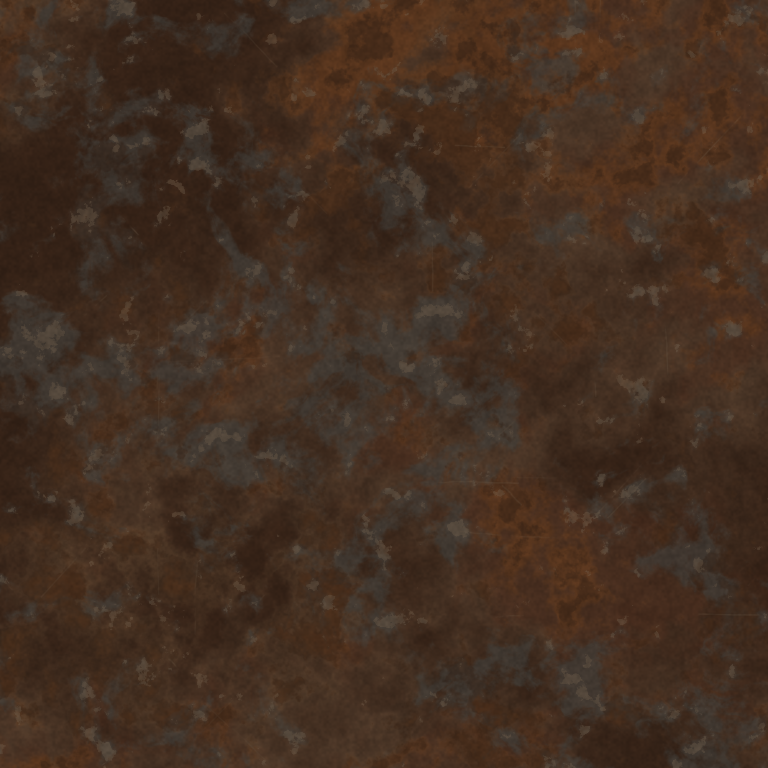
Give the GLSL for this texture, as a three.js fragment shader.

```glsl
// Weathered rusty metal: cloudy umber and brown ground with warped patches
// of orange rust, slate patina and tan dust, then dark pits, pale chips,
// hairline scratches and fine grain. All layers come from hashed value noise.

#define UMBER vec3(0.208, 0.133, 0.088)
#define BROWN vec3(0.298, 0.216, 0.156)
#define RUST vec3(0.385, 0.222, 0.105)
#define SLATE vec3(0.250, 0.240, 0.222)
#define TAN vec3(0.385, 0.285, 0.190)
#define OXIDE vec3(0.255, 0.138, 0.085)
#define CHIP vec3(0.400, 0.335, 0.265)
#define SCRATCHES 36
#define SCRATCH_WIDTH 0.0009
#define GRAIN 0.055

varying vec2 vUv;

float hash(vec2 p) {
  vec3 q = fract(p.xyx * 0.1031);
  q += dot(q, q.yzx + 33.33);
  return fract((q.x + q.y) * q.z);
}

float noise(vec2 p) {
  vec2 cell = floor(p);
  vec2 f = fract(p);
  f = f * f * (3.0 - 2.0 * f);
  float low = mix(hash(cell), hash(cell + vec2(1.0, 0.0)), f.x);
  float high = mix(hash(cell + vec2(0.0, 1.0)), hash(cell + 1.0), f.x);
  return mix(low, high, f.y);
}

// Five rotated octaves, centred on zero
float fbm(vec2 p) {
  float sum = 0.0;
  float weight = 0.47;
  for (int i = 0; i < 5; i++) {
    sum += weight * (noise(p) - 0.5);
    p = mat2(1.6, 1.2, -1.2, 1.6) * p + 17.3;
    weight *= 0.58;
  }
  return sum;
}

// Soft round region that steers where a layer gathers
float region(vec2 p, vec2 centre, vec2 radius) {
  vec2 d = (p - centre) / radius;
  return exp(-dot(d, d));
}

// Ragged mask: cover sets the share, detail frays the edge
float blotch(float cover, float detail, float softness) {
  return smoothstep(0.5 - softness, 0.5 + softness, cover + 2.4 * detail);
}

// Thin broken lines: level, upright or diagonal
float scratches(vec2 p) {
  float sum = 0.0;
  for (int i = 0; i < SCRATCHES; i++) {
    float id = float(i);
    vec2 start = vec2(hash(vec2(id, 3.0)), hash(vec2(id, 11.0)));
    float tilt = floor(4.0 * hash(vec2(id, 23.0))) * 0.7854;
    tilt += 0.12 * (hash(vec2(id, 31.0)) - 0.5);
    vec2 along = vec2(cos(tilt), sin(tilt));
    float reach = mix(0.02, 0.15, hash(vec2(id, 41.0)));
    vec2 d = p - start;
    float t = clamp(dot(d, along), 0.0, reach);
    float line = 1.0 - smoothstep(0.0, 2.0 * SCRATCH_WIDTH, length(d - along * t));
    sum = max(sum, line * mix(0.3, 1.0, hash(vec2(id, 53.0))));
  }
  return sum;
}

void main() {
  vec2 p = vUv;
  vec2 warped = p + 0.16 * vec2(fbm(p * 5.0), fbm(p * 5.0 + 40.0));
  float cloud = fbm(warped * 4.0 + 8.0);
  float mottle = fbm(warped * 13.0 + 21.0);
  float speckle = fbm(p * 30.0 + 63.0);
  float fleck = fbm(p * 42.0 + 90.0);
  float detail = 0.6 * mottle + 0.65 * speckle;

  // Cloudy ground
  vec3 color = mix(UMBER, BROWN, smoothstep(-0.28, 0.20, cloud + 0.5 * detail));

  // Broad stains
  float dust = region(warped, vec2(0.27, 0.25), vec2(0.25, 0.15))
             + 0.45 * region(warped, vec2(0.08, 0.85), vec2(0.16, 0.20));
  color = mix(color, TAN, 0.48 * blotch(0.1 + 0.55 * dust, cloud * 0.5 + detail, 0.42));
  float redness = region(warped, vec2(0.85, 0.27), vec2(0.26, 0.16))
                + 0.6 * region(warped, vec2(0.28, 0.82), vec2(0.16, 0.20));
  color = mix(color, OXIDE, 0.5 * blotch(0.1 + 0.5 * redness, cloud + mottle, 0.4));

  // Orange rust and blue-grey patina with frayed edges
  float rust = region(warped, vec2(0.50, 0.92), vec2(0.26, 0.22));
  color = mix(color, RUST, 0.58 * blotch(0.14 + 0.46 * rust, detail + 0.35 * cloud, 0.25));
  float patina = region(warped, vec2(0.44, 0.49), vec2(0.25, 0.17))
               + 0.7 * region(warped, vec2(0.68, 0.09), vec2(0.20, 0.12))
               + 0.6 * region(warped, vec2(0.04, 0.62), vec2(0.12, 0.18));
  float slateDetail = fbm(warped * 18.0 + 120.0) + 0.4 * fleck;
  color = mix(color, SLATE, 0.68 * blotch(0.08 + 0.44 * patina, slateDetail, 0.28));

  // Dark pits gathered in clusters, and sparse pale chips
  float pits = smoothstep(0.06, 0.20, speckle + 0.5 * mottle - 0.3 * cloud);
  color = mix(color, UMBER * 0.92, 0.48 * pits);
  float chips = smoothstep(0.23, 0.30, fleck + 0.35 * slateDetail);
  color = mix(color, CHIP, 0.38 * chips);

  // Scratches worn away by the speckle, then grain
  float wear = smoothstep(-0.12, 0.12, speckle);
  color = mix(color, CHIP, 0.30 * wear * scratches(p + 0.006 * mottle));
  float grain = noise(p * 300.0) + noise(p * 170.0 + 5.0) - 1.0;
  color *= 1.0 + 2.0 * GRAIN * grain + 0.22 * fleck;

  gl_FragColor = vec4(color, 1.0);
}
```
